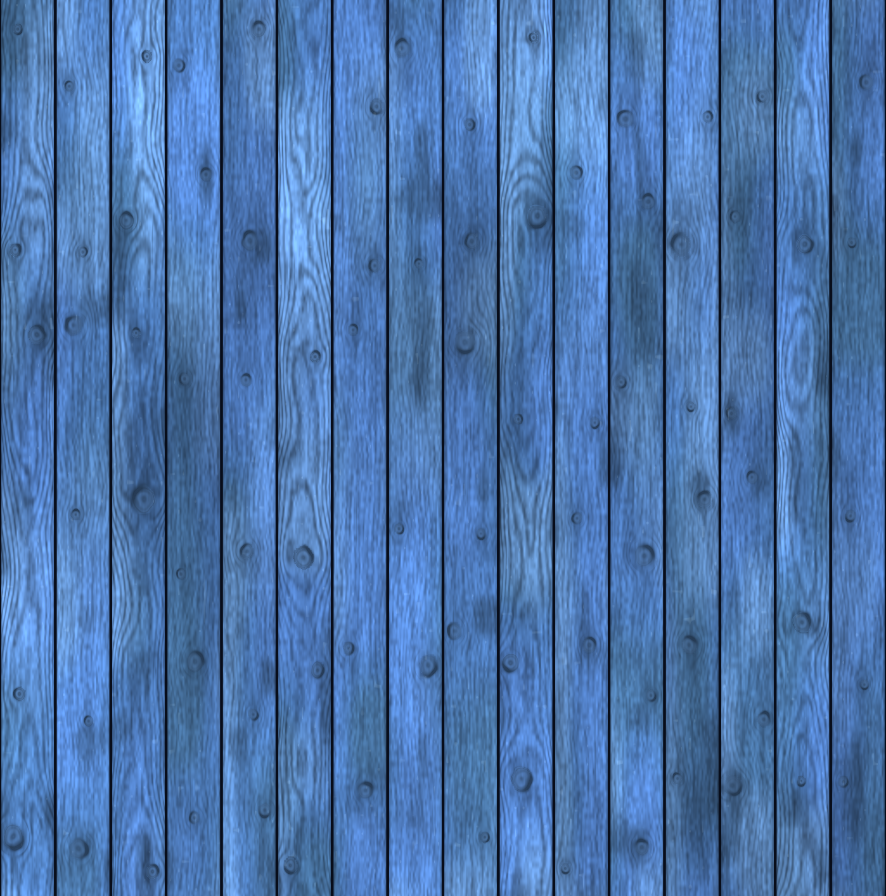
Give the GLSL for this texture, as a WebGL 2 fragment shader.

```glsl
#version 300 es
precision highp float;
// Weathered blue vertical timber planks with knots, bent grain and dark gaps.
uniform vec2 u_resolution;
out vec4 fragColor;

#define PLANKS 16.0
#define GAP 0.023
#define KNOT_STEP 2.7
#define KNOT_SIZE 0.23
#define RINGS 12.0
#define WEAR 0.09
#define MID vec3(0.27, 0.43, 0.65)
#define PALE vec3(0.37, 0.53, 0.73)
#define MUTED vec3(0.25, 0.40, 0.56)
#define VIVID vec3(0.31, 0.48, 0.75)
#define DARK vec3(0.16, 0.25, 0.36)
#define SHADOW vec3(0.03, 0.05, 0.10)

const float TAU = 6.2831853;

float hash(vec2 p) {
  vec3 h = fract(p.xyx * 0.1031);
  h += dot(h, h.yzx + 33.33);
  return fract((h.x + h.y) * h.z);
}

float noise(vec2 p) {
  vec2 i = floor(p), f = fract(p);
  f = f * f * (3.0 - 2.0 * f);
  vec2 e = vec2(1.0, 0.0);
  return mix(mix(hash(i), hash(i + e), f.x),
             mix(hash(i + e.yx), hash(i + e.xx), f.x), f.y);
}

// Knots of one plank: x = sideways push on the grain, y = core mask,
// z = ring phase inside the core, w = dark rim and smudge
vec4 knots(vec2 q, float id, float figured) {
  vec4 k = vec4(0.0);
  float row = floor(q.y / KNOT_STEP);
  for (float j = -1.0; j <= 1.0; j++) {
    vec2 cell = vec2(id + 3.0, row + j + 20.0);
    float size = hash(cell + 41.0);
    if (size < 0.12) continue;
    float radius = KNOT_SIZE * mix(0.35, 0.8 + 0.2 * figured, size * size);
    vec2 center = vec2((hash(cell) - 0.5) * 0.6,
                       (row + j + 0.15 + 0.7 * hash(cell + 17.0)) * KNOT_STEP);
    vec2 d = (q - center) * vec2(1.0, 0.85);
    float r = length(d) + radius * 0.2 * (noise(q * 9.0 + 60.0) - 0.5);
    float reach = radius * 1.4;
    k.x += d.x * reach * reach / max(dot(d, d), reach * reach);
    float core = 1.0 - smoothstep(radius * 0.75, radius * 1.05, r);
    k.y = max(k.y, core);
    k.z += core * r / radius * 2.0;
    // One side of the rim is darker, with a stain trailing along the grain
    float turn = TAU * hash(cell + 5.0);
    float side = 0.5 + 0.5 * dot(d / (length(d) + 1e-4), vec2(cos(turn), sin(turn)));
    float rim = exp(-pow((r - radius * 0.85) / (radius * 0.22), 2.0));
    float heart = exp(-pow(r / (radius * 0.3), 2.0));
    vec2 trail = d * vec2(1.0, 0.5) / radius;
    k.w += rim * (0.12 + 0.75 * side * side * side) + 0.25 * heart
         + 0.24 * exp(-dot(trail, trail) / 3.0);
  }
  return k;
}

void main() {
  vec2 p = gl_FragCoord.xy * PLANKS / u_resolution.x;
  float pixel = PLANKS / u_resolution.x;
  float id = floor(p.x);
  vec2 q = vec2(fract(p.x) - 0.5, p.y);
  float seed = hash(vec2(id, 7.0));
  vec2 own = vec2(p.x + id * 13.0, p.y + seed * 90.0);

  // Planks with arched grain lie at ever wider steps: 0, 2, 5, 9, 14
  float root = sqrt(8.0 * id + 9.0);
  float figured = 1.0 - step(0.01, abs(root - floor(root + 0.5)));

  // Growth lines: straight or arched, flowing around the knots
  vec4 knot = knots(q, id, figured);
  float sway = 0.05 * sin(p.y * 1.1 + seed * 40.0) + 0.03 * sin(p.y * 2.7 + seed * 70.0);
  float flow = q.x + sway - knot.x;
  float arch = flow * flow * RINGS * 1.5 + 1.7 * sin(p.y * 0.6 + seed * 30.0)
             + 0.5 * sin(p.y * 1.7 + seed * 50.0);
  float phase = mix(flow * RINGS, arch, figured);
  phase += 1.0 * noise(own * vec2(5.0, 1.3));
  phase = mix(phase, knot.z, knot.y);
  float fade = 1.0 - smoothstep(0.35, 0.9, fwidth(phase));
  float ring = fade * (0.6 - pow(0.5 + 0.5 * sin(TAU * phase), 1.6));

  // Paint: broad patches of tone
  float tone = noise(own * vec2(1.3, 0.4));
  float bleach = noise(own * vec2(1.5, 0.45) + 31.0);
  float stainy = noise(own * vec2(2.2, 0.9) + 67.0);
  vec3 color = mix(MUTED, MID, smoothstep(0.15, 0.5, tone));
  color = mix(color, VIVID, smoothstep(0.45, 0.8, tone) * 0.8);
  color = mix(color, PALE, smoothstep(0.35, 0.85, bleach) * 0.75);
  color = mix(color, DARK, smoothstep(0.72, 1.0, stainy) * 0.55);

  // Slow light and dark drift: per plank, along planks and over the whole wall
  float drift = 0.22 * (seed - 0.5) + 0.3 * (noise(own * vec2(0.7, 0.3) + 9.0) - 0.5)
              + 0.22 * (noise(p * 0.22 + 83.0) - 0.5);
  color *= 1.02 + drift;

  // Fibres and grit over the growth lines
  float fibre = noise(own * vec2(19.0, 1.6)) - 0.5;
  float grit = noise(own * vec2(32.0, 10.0)) - 0.5;
  float ringDepth = mix(0.11, 0.25, figured) * (0.6 + 0.8 * bleach);
  color *= 1.0 + ringDepth * ring + 0.26 * fibre + 0.24 * grit;

  // Knots, then pale nicks and short dark cracks along the fibres
  color = mix(color, PALE * 0.92, knot.y * 0.4);
  color = mix(color, DARK * 0.8, clamp(knot.w, 0.0, 0.85));
  float nick = smoothstep(0.9, 1.0, noise(own * vec2(13.0, 6.0) + 11.0));
  float crack = smoothstep(0.82, 0.98, noise(own * vec2(16.0, 0.9) + 53.0));
  color += WEAR * nick * vec3(0.8, 0.8, 0.7);
  color = mix(color, DARK, crack * WEAR * 3.0);

  // Rounded plank edges and the gaps between
  float edge = 0.5 - abs(q.x);
  color *= mix(0.82, 1.0, smoothstep(GAP, GAP + 0.05, edge));
  color = mix(SHADOW, color, smoothstep(GAP - 0.5 * pixel, GAP + 0.5 * pixel, edge));
  fragColor = vec4(clamp(color, 0.0, 1.0), 1.0);
}
```
